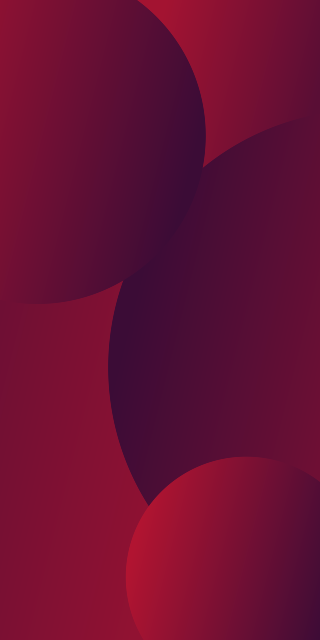
Reproduce this background procedurally as a Shadertoy shader.

```glsl
const vec3 INDIGO = vec3(0.22, 0.045, 0.212);
const vec3 CRIMSON = vec3(0.72, 0.08, 0.19);

// Signed distance to a disc, negative inside
float discDistance(vec2 p, vec2 center, float radius) {
    return length(p - center) - radius;
}

// Antialiased coverage of a signed distance
float coverage(float dist, float pixel) {
    return 1.0 - smoothstep(-0.5 * pixel, 0.5 * pixel, dist);
}

// Position along the slanted light axis, measured from the top left
float slantAxis(vec2 p) {
    return p.x + 0.25 * (2.0 - p.y);
}

// Palette ramp: span is the start and end on the axis, warmth the value at each
vec3 ramp(float axis, vec2 span, vec2 warmth) {
    float t = clamp((axis - span.x) / (span.y - span.x), 0.0, 1.0);
    return mix(INDIGO, CRIMSON, mix(warmth.x, warmth.y, t));
}

void mainImage(out vec4 fragColor, in vec2 fragCoord) {
    // Canvas spans 1 by 2 units
    float pixel = 2.0 / iResolution.y;
    vec2 p = fragCoord * pixel;
    float axis = slantAxis(p);

    // Backdrop panels, their seam hidden behind the discs
    vec3 upperPanel = ramp(axis, vec2(0.52, 1.065), vec2(0.84, 0.26));
    vec3 lowerPanel = ramp(axis, vec2(0.24, 0.917), vec2(0.42, 0.70));
    vec3 color = mix(lowerPanel, upperPanel, step(1.297, p.y));

    // Large dark disc on the right
    vec3 darkShade = ramp(axis, vec2(0.65, 1.35), vec2(0.02, 0.42));
    float darkDisc = discDistance(p, vec2(1.143, 0.852), 0.805);
    color = mix(color, darkShade, coverage(darkDisc, pixel));

    // Upper left disc, fading into the dark one
    vec3 upperShade = ramp(axis, vec2(0.0, 0.73), vec2(0.66, 0.02));
    float upperDisc = discDistance(p, vec2(0.117, 1.576), 0.526);
    color = mix(color, upperShade, coverage(upperDisc, pixel));

    // Bright lower disc in front
    vec3 brightShade = ramp(axis, vec2(0.846, 1.5), vec2(0.95, 0.04));
    float brightDisc = discDistance(p, vec2(0.769, 0.197), 0.376);
    color = mix(color, brightShade, coverage(brightDisc, pixel));

    fragColor = vec4(color, 1.0);
}
```
